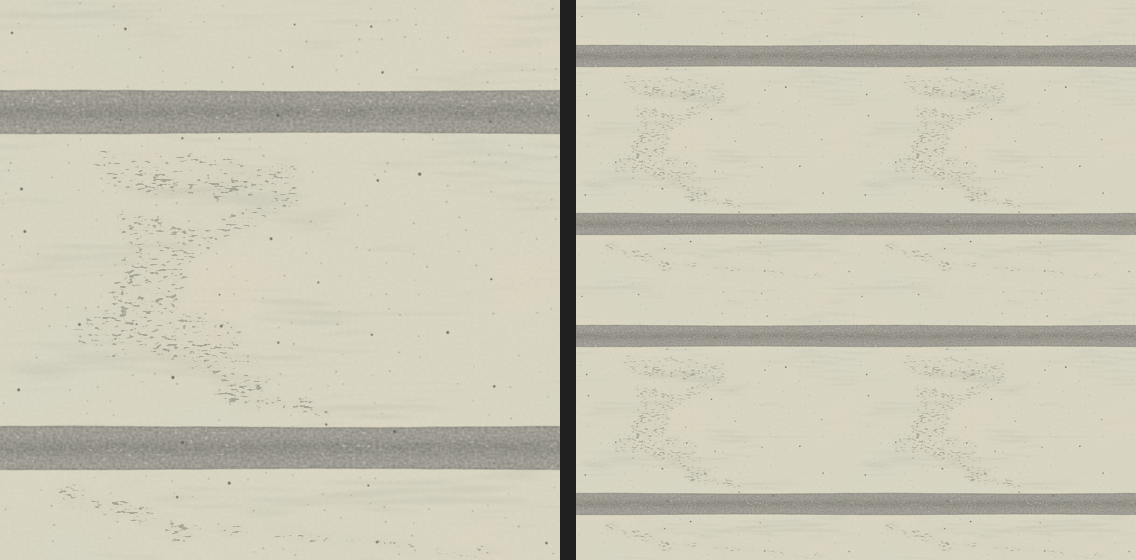
Left: one tile. Right: repeated 2 by 2.
Give the GLSL for this texture, as a Shadertoy shader.

```glsl
const vec3 PAINT = vec3(0.847, 0.834, 0.760);
const vec3 PAINT_COOL = vec3(0.795, 0.785, 0.718);
const vec3 FLECK = vec3(0.545, 0.540, 0.495);
const vec3 GROOVE = vec3(0.625, 0.617, 0.578);
const vec3 GROOVE_DARK = vec3(0.535, 0.530, 0.492);
const vec3 GLINT = vec3(0.745, 0.740, 0.700);
const vec3 SPECK = vec3(0.36, 0.36, 0.33);

// Worn strokes: centre and half extent, with a radius for each
const int STROKES = 9;
const vec4 STROKE[STROKES] = vec4[](
    vec4(0.36, 0.685, 0.15, -0.01), vec4(0.46, 0.62, 0.06, 0.035),
    vec4(0.30, 0.59, 0.07, -0.01), vec4(0.27, 0.50, 0.02, 0.05),
    vec4(0.28, 0.405, 0.11, -0.005), vec4(0.415, 0.335, 0.035, -0.04),
    vec4(0.52, 0.275, 0.08, -0.012), vec4(0.23, 0.085, 0.10, -0.03),
    vec4(0.62, 0.035, 0.28, -0.025));
const float RADIUS[STROKES] = float[](
    0.038, 0.024, 0.025, 0.06, 0.045, 0.04, 0.013, 0.022, 0.011);

vec2 hash2(vec2 cell, float seed) {
    uvec2 q = uvec2(cell) + uvec2(uint(seed) * 747u, uint(seed) * 331u);
    uint h = q.x * 73856u + q.y * 928371u + 1013u;
    h = (h ^ (h >> 15)) * 739391u;
    h = (h ^ (h >> 13)) * 265443u;
    h ^= h >> 16;
    uint k = (h ^ (h >> 11)) * 668265u;
    k ^= k >> 15;
    return vec2(h & 65535u, k & 65535u) / 65535.0;
}

float corner(vec2 cell, vec2 offset, vec2 period, float seed) {
    float angle = 6.28319 * hash2(mod(cell, period), seed).x;
    return dot(vec2(cos(angle), sin(angle)), offset);
}

// Gradient noise that wraps on the unit square
float noise(vec2 uv, vec2 period, float seed) {
    vec2 p = uv * period, i = floor(p), f = p - i;
    vec2 w = f * f * f * (f * (f * 6.0 - 15.0) + 10.0);
    vec2 e = vec2(1.0, 0.0);
    float low = mix(corner(i, f, period, seed),
                    corner(i + e.xy, f - e.xy, period, seed), w.x);
    float high = mix(corner(i + e.yx, f - e.yx, period, seed),
                     corner(i + e.xx, f - e.xx, period, seed), w.x);
    return mix(low, high, w.y);
}

// Distance to a stroke on the wrapped square
float strokeDistance(vec2 uv, vec4 stroke, float radius) {
    vec2 d = fract(uv - stroke.xy + 0.5) - 0.5;
    float t = clamp(dot(d, stroke.zw) / dot(stroke.zw, stroke.zw), -1.0, 1.0);
    return length(d - stroke.zw * t) - radius;
}

float wornMask(vec2 uv) {
    float d = 1.0;
    for (int i = 0; i < STROKES; i++)
        d = min(d, strokeDistance(uv, STROKE[i], RADIUS[i]));
    d += 0.025 * noise(uv, vec2(14.0, 22.0), 1.0) + 0.022 * noise(uv, vec2(30.0, 70.0), 2.0);
    return 1.0 - smoothstep(-0.014, 0.012, d);
}

// Short dashes along the grain, only where the paint is worn
float flecks(vec2 uv, float worn) {
    vec2 p = uv + vec2(0.0, 0.006 * noise(uv, vec2(9.0, 12.0), 3.0));
    float n = noise(p, vec2(66.0, 205.0), 4.0) + 0.45 * noise(p, vec2(190.0, 250.0), 5.0);
    float clump = 0.35 * noise(uv, vec2(16.0, 28.0), 6.0);
    return smoothstep(0.17, 0.48, n + clump - 0.8 * (1.0 - worn));
}

float specks(vec2 uv, float cells, float chance, float radius, float px) {
    vec2 cell = floor(uv * cells);
    vec2 centre = 0.2 + 0.6 * hash2(cell, 7.0);
    vec2 pick = hash2(cell, 8.0);
    float d = length(fract(uv * cells) - centre) / cells;
    float r = radius * (0.5 + 0.6 * pick.y);
    return step(pick.x, chance) * (1.0 - smoothstep(r - px, r + px, d));
}

vec3 paintedBoard(vec2 uv) {
    float streak = noise(uv, vec2(3.0, 13.0), 9.0) + 0.6 * noise(uv, vec2(8.0, 90.0), 10.0);
    vec3 col = mix(PAINT, PAINT_COOL, 0.65 * smoothstep(0.05, 0.75, streak));
    col += 0.012 * noise(uv, vec2(4.0, 5.0), 11.0) * vec3(1.0, 0.3, -0.4);
    col += 0.014 * noise(uv, vec2(150.0, 190.0), 12.0);
    float worn = wornMask(uv);
    col = mix(col, PAINT_COOL, 0.16 * worn);
    return mix(col, FLECK, 0.62 * flecks(uv, worn));
}

// Rough groove; across runs from -1 at the lower edge to 1 at the upper
vec3 grooveSurface(vec2 uv, float across) {
    float grain = noise(uv, vec2(170.0, 200.0), 13.0);
    float blotch = noise(uv, vec2(26.0, 80.0), 14.0);
    float core = exp(-7.0 * across * across) * (0.6 + 0.8 * blotch);
    vec3 col = mix(GROOVE, GROOVE_DARK, clamp(core, 0.0, 1.0));
    col += 0.09 * grain + 0.025 * blotch;
    float pits = noise(uv, vec2(110.0, 130.0), 15.0) + 0.3 * noise(uv, vec2(7.0, 30.0), 16.0);
    col = mix(col, GLINT, 0.75 * smoothstep(0.36, 0.62, pits));
    return col - 0.05 * smoothstep(0.86, 1.0, abs(across));
}

void mainImage(out vec4 fragColor, in vec2 fragCoord) {
    vec2 uv = fragCoord / iResolution.xy;
    float px = 1.0 / iResolution.y;

    // Two grooves, mirrored about the middle board
    float side = uv.y < 0.5 ? -1.0 : 1.0;
    float offset = uv.y - (0.5 + 0.3 * side);
    float halfWidth = 0.0382 + 0.0012 * cos(6.28319 * (uv.x - 0.1))
                    + 0.0008 * noise(uv, vec2(24.0, 6.0), 17.0);
    float groove = 1.0 - smoothstep(-px, px, abs(offset) - halfWidth);

    vec3 col = mix(paintedBoard(uv), grooveSurface(uv, offset / halfWidth), groove);

    // Scattered dirt, few large and many faint
    col = mix(col, SPECK, 0.8 * specks(uv, 11.0, 0.3, 0.0026, px));
    col = mix(col, SPECK, 0.3 * specks(uv, 37.0, 0.25, 0.0016, px));
    fragColor = vec4(clamp(col, 0.0, 1.0), 1.0);
}
```
